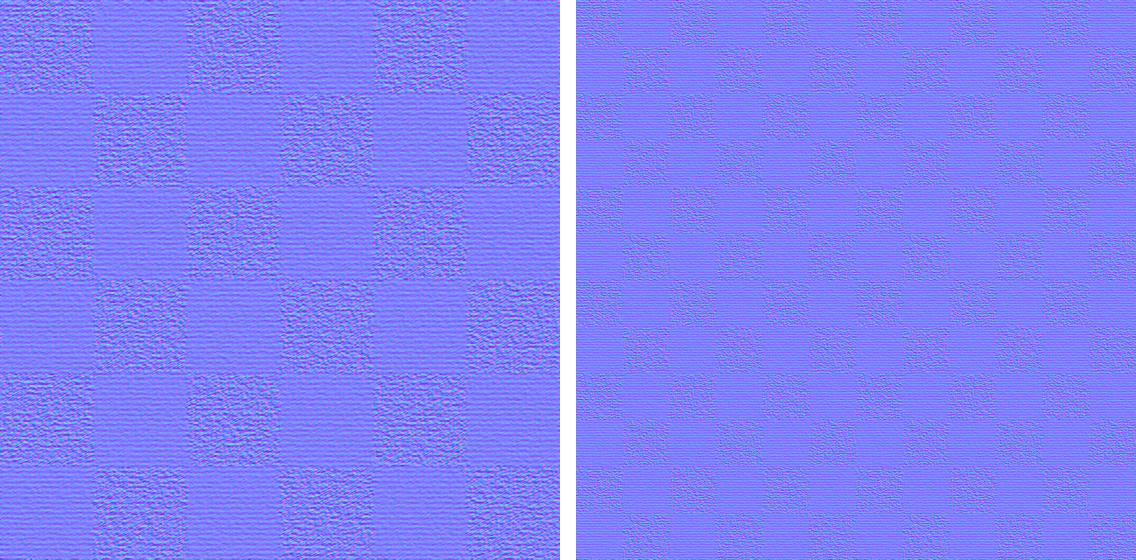
Left: one tile. Right: repeated 2 by 2.
Write a Shadertoy shader that draws this texture map.

```glsl
// Tangent-space normal map of woven cloth: a 6 by 6 checker of fine ribbed and coarse nubby weave.

const float TAU = 6.2831853;
const float ROWS = 108.0; // weft threads from bottom to top, 18 per check

float hash(vec2 p) {
    vec3 q = fract(vec3(p.xyx) * vec3(0.1031, 0.1030, 0.0973));
    q += dot(q, q.yzx + 33.33);
    return fract((q.x + q.y) * q.z);
}

// Value noise that wraps after a whole number of cells
float noise(vec2 uv, vec2 cells) {
    vec2 p = uv * cells;
    vec2 i = floor(p);
    vec2 f = p - i;
    f = f * f * (3.0 - 2.0 * f);
    vec2 a = mod(i, cells);
    vec2 b = mod(i + 1.0, cells);
    return mix(mix(hash(a), hash(vec2(b.x, a.y)), f.x),
               mix(hash(vec2(a.x, b.y)), hash(b), f.x), f.y);
}

// 0 in ribbed checks, 1 in nubby checks, with frayed borders
float nubbyMask(vec2 uv) {
    vec2 fray = vec2(noise(uv, vec2(96.0, 108.0)), noise(uv.yx, vec2(108.0, 96.0))) - 0.5;
    vec2 wave = sin(0.5 * TAU * 6.0 * (uv + 0.006 * fray));
    return smoothstep(0.06, -0.06, wave.x * wave.y);
}

// Cloth height, measured in thread spacings
float clothHeight(vec2 uv, float nubby) {
    float wobble = noise(uv, vec2(90.0, 108.0)) - 0.5;
    float drift = noise(uv, vec2(126.0, 54.0)) - 0.5;
    float weft = sin(TAU * (ROWS * uv.y + mix(0.2, 0.4, nubby) * wobble));
    float warp = sin(TAU * (132.0 * uv.x + 0.8 * drift));
    float grain = noise(uv, vec2(216.0, 288.0)) - 0.5;
    // The whole-number shear leans the fibres along one diagonal and still wraps
    float fibre = noise(vec2(uv.x - uv.y, uv.y), vec2(270.0, 240.0)) - 0.5;

    float height = mix(0.030, 0.042, nubby) * weft;
    height += mix(0.003, 0.010, nubby) * warp;
    height += mix(0.055, 0.17, nubby) * grain;
    height += mix(0.075, 0.21, nubby) * fibre;
    return height;
}

void mainImage(out vec4 fragColor, in vec2 fragCoord) {
    vec2 uv = fragCoord / iResolution.xy;
    float nubby = nubbyMask(uv);

    // Central differences turn the height into a surface slope
    vec2 e = vec2(0.0006, 0.0);
    vec2 slope = vec2(
        clothHeight(uv + e.xy, nubby) - clothHeight(uv - e.xy, nubby),
        clothHeight(uv + e.yx, nubby) - clothHeight(uv - e.yx, nubby));
    slope /= 2.0 * e.x * ROWS;

    // Pack the unit normal into colour
    vec3 normal = normalize(vec3(-slope, 1.0));
    fragColor = vec4(0.5 + 0.5 * normal, 1.0);
}
```
